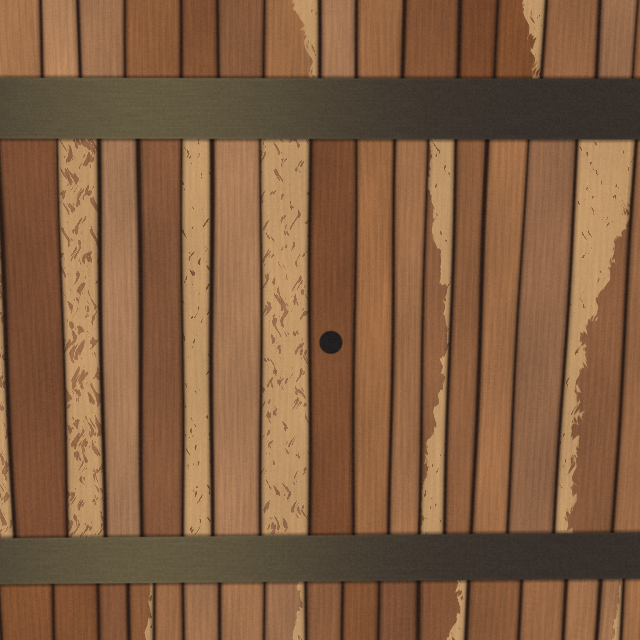
Reproduce this texture procedurally as a WebGL 1 fragment shader.

```glsl
precision highp float;
// Three rows of worn, slightly fanned wooden slats behind two dark metal bars.
// Each row spaces its slat edges with sines; the slats get streaked grain,
// and some carry old cream paint that cellular noise flakes away.

uniform vec2 u_resolution;

float hash(vec2 p) {
  return fract(sin(dot(p, vec2(127.1, 311.7))) * 4375.85);
}

// Cellular noise: distance to the nearest scattered point
float cell(vec2 p) {
  vec2 base = floor(p);
  float nearest = 2.0;
  for (int j = -1; j <= 1; j++) {
    for (int i = -1; i <= 1; i++) {
      vec2 c = base + vec2(float(i), float(j));
      vec2 point = c + vec2(hash(c), hash(c + 37.3));
      nearest = min(nearest, distance(p, point));
    }
  }
  return nearest;
}

// Horizontal position of slat edge i; t is the height within the row
float slatEdge(float row, float i, float t) {
  float e = 0.013 + 0.0648 * i + 0.0034 * i * sin(0.63 * (i - 5.2))
          + (i > 0.5 && i < 4.5 ? 0.022 : -0.004);
  if (row > 0.5) e = 0.057 + 0.0721 * i + 0.009 * cos(2.094 * i);
  if (row < -0.5) e = 0.055 + 0.0612 * i + 0.021 * cos(0.56 * (i - 12.5)) + 0.0156 * cos(i - 7.0);
  float d = e - 0.39;
  float lean = clamp(0.19 * d * abs(d), -0.03, 0.037);
  return e + lean * t + 0.0012 * sin(7.0 * t + i * 2.3);
}

float gapHalfWidth(float row, float i, float t) {
  float h = hash(vec2(i, row + 5.0));
  return 0.0017 + 0.0019 * h + 0.0022 * (h - 0.5) * t;
}

// Darkness or paleness of the bare wood, 0 to 1
float woodTone(float row, float i) {
  if (row > 0.5) return 0.65 + 0.35 * cos(1.047 * i) - 0.03 * i;
  if (row < -0.5) return 0.45 - 0.3 * cos(0.68 * i);
  return 0.52 - 0.42 * cos(1.795 * i) * (i < 8.5 ? 1.0 : 0.4);
}

bool isPainted(float row, float i) {
  float five = mod(i, 5.0);
  if (row > 0.5) return five == 0.0 && i > 0.0;
  if (row < -0.5 || i > 8.0) return mod(i, 4.0) == 2.0;
  return five == 1.0 || five == 4.0;
}

// Share of paint left on a slat; u runs across it
float paintCover(vec2 p, float row, float i, float u, float t) {
  vec2 q = p * vec2(62.0, 30.0) + i * 7.3 + 0.3 * sin(p.yx * 130.0);
  float flakes = 0.6 * cell(q) + 0.4 * cell(q * vec2(3.1, 2.3));
  float density = sin(p.y * 17.0 + i) + 0.6 * sin(p.y * 41.0 + i * 2.0);
  float wear = 0.26 + 0.08 * cos(0.785 * i) + 0.035 * density;
  if (row == 0.0 && i < 8.0) return smoothstep(wear - 0.025, wear + 0.025, flakes);
  // Later slats keep paint on one side of a wandering border
  float side = u - 0.45 - 0.4 * cos(7.0 * t);
  if (row == 0.0 && i > 12.0) side = 0.28 + 0.85 * smoothstep(-0.1, 0.5, t) - u;
  side += 0.35 * (flakes - 0.45) + 0.05 * sin(p.y * 90.0);
  return smoothstep(-0.03, 0.03, side) * smoothstep(0.13, 0.18, flakes);
}

void main() {
  vec2 p = gl_FragCoord.xy / u_resolution;
  float px = 1.0 / min(u_resolution.x, u_resolution.y);
  float row = p.y > 0.83 ? 1.0 : (p.y < 0.125 ? -1.0 : 0.0);
  float t = (p.y - (row > 0.5 ? 0.88 : (row < -0.5 ? 0.09 : 0.473))) / 0.615;

  // Find the slat between its two edges
  float id = -2.0, left = -1.0, right = 2.0;
  for (int k = -2; k <= 17; k++) {
    float i = float(k);
    float e = slatEdge(row, i, t);
    if (e <= p.x) { id = i; left = e; }
    else right = min(right, e);
  }
  float u = (p.x - left) / (right - left);
  float inside = min(p.x - left - gapHalfWidth(row, id, t),
                     right - p.x - gapHalfWidth(row, id + 1.0, t));

  // Bare wood with long grain and soft stains
  float seed = hash(vec2(id, row + 11.0));
  vec3 wood = mix(vec3(0.45, 0.275, 0.17), vec3(0.67, 0.49, 0.345), clamp(woodTone(row, id), 0.0, 1.0));
  wood += vec3(0.015, 0.0, -0.015) * (seed - 0.5) * 2.0;
  float x = p.x - left;
  float grain = cell(vec2(x * 300.0, p.y * 14.0) + seed * 50.0) - 0.45;
  grain += 0.25 * sin(x * 620.0 + 2.0 * sin(p.y * 9.0 + seed * 6.0));
  float stain = sin(p.y * 11.0 + seed * 20.0 + 2.0 * u) + 0.5 * sin(p.y * 27.0 - 3.0 * u + seed * 9.0);
  wood *= 1.0 + 0.10 * grain + 0.035 * stain;

  if (isPainted(row, id)) {
    vec3 cream = vec3(0.745, 0.585, 0.405) * (1.0 + 0.05 * grain + 0.02 * stain);
    wood = mix(wood, cream, paintCover(p, row, id, u, t));
  }

  // Rounded slat sides, dark gaps and the drilled hole
  wood *= 0.78 + 0.22 * smoothstep(0.0, 0.007, inside);
  vec3 color = mix(vec3(0.17, 0.11, 0.085), wood, smoothstep(-0.0012 - px, 0.0008 + px, inside));
  float hole = length(p - vec2(0.517, 0.465)) - 0.018;
  color = mix(vec3(0.14, 0.12, 0.12), color, smoothstep(-px, px, hole));

  // Metal bars, tilted a little, with a broad sheen and a contact shadow
  float upper = abs(p.y - 0.831 + 0.0015 * p.x) - 0.0475;
  float lower = abs(p.y - 0.123 - 0.009 * p.x) - 0.036;
  float bar = min(upper, lower);
  color *= 0.62 + 0.38 * smoothstep(0.0, 0.007, bar);
  float sheen = exp(-pow((p.x - 0.23) / 0.33, 2.0));
  vec3 metal = mix(vec3(0.215, 0.185, 0.165), vec3(0.39, 0.35, 0.255), sheen);
  metal *= 0.97 + 0.06 * cell(p * vec2(16.0, 260.0)) + 0.06 * smoothstep(-0.006, 0.0, bar);
  color = mix(metal, color, smoothstep(-px, px, bar));

  color += 0.025 * (hash(floor(p * 384.0)) - 0.5);
  gl_FragColor = vec4(color, 1.0);
}
```
